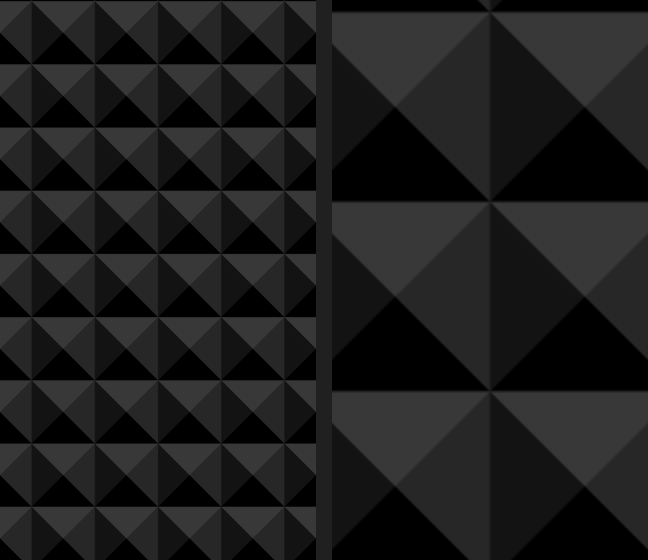
Left, the full canvas; right, a detail of the centre.
This pattern is drawn by a Shadertoy shader. Its source:

```glsl
// Shade of a square pyramid seen from above, p in [-0.5, 0.5]
float pyramidShade(vec2 p, float blur) {
    // Two diagonals split the square into four facets
    float upLeft = smoothstep(-blur, blur, p.y - p.x);
    float upRight = smoothstep(-blur, blur, p.y + p.x);
    float lower = mix(0.0, 0.076, upLeft);
    float upper = mix(0.154, 0.218, upLeft);
    float shade = mix(lower, upper, upRight);

    // Blend to the mean of neighbouring facets at the seams
    float seamDistance = 0.5 - max(abs(p.x), abs(p.y));
    return mix(0.112, shade, smoothstep(-0.3 * blur, blur, seamDistance));
}

void mainImage(out vec4 fragColor, in vec2 fragCoord) {
    // Five tiles across, half a tile shifted; rows hang from the top edge
    vec2 fromTop = vec2(fragCoord.x, fragCoord.y - iResolution.y);
    vec2 grid = fromTop * 5.0 / iResolution.x + vec2(0.5, 0.018);
    vec2 p = fract(grid) - 0.5;

    float blur = max(0.013, 4.0 / iResolution.x);
    fragColor = vec4(vec3(pyramidShade(p, blur)), 1.0);
}
```
